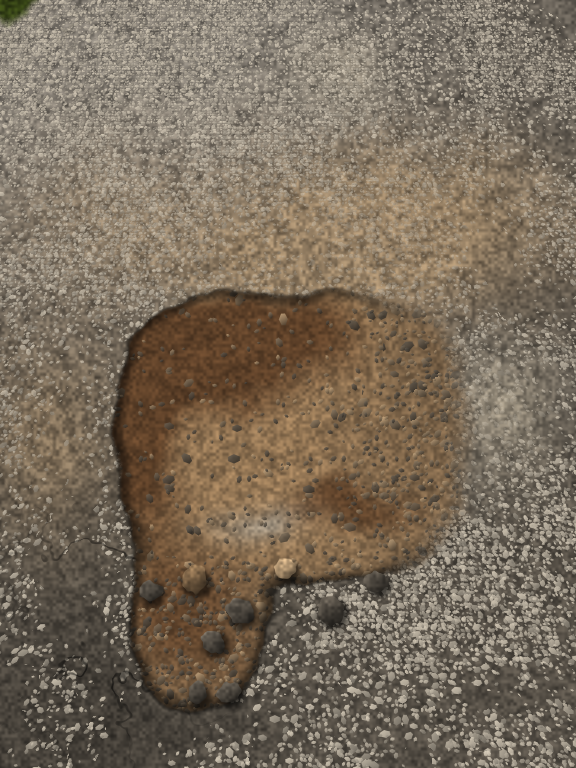
Write a Shadertoy shader that draws this texture.

```glsl
// A muddy pothole with pebbles and stones in a worn, chip-sealed road.
#define CHIP_SCALE 82.0
#define GRIT_SCALE 240.0
#define RIM_ROUGHNESS 0.03
#define ROCK_SIZE 0.0165
#define CHIP vec3(0.79, 0.75, 0.68)
#define TAR vec3(0.33, 0.305, 0.27)
#define DUST vec3(0.6, 0.505, 0.385)
#define MUD vec3(0.37, 0.255, 0.16)
#define SAND vec3(0.57, 0.455, 0.325)
#define SUN vec2(-0.55, 0.83)

float hash(vec2 p) {
  return fract(sin(dot(p, vec2(127.1, 311.7))) * 43758.5);
}

float noise(vec2 p) {
  vec2 i = floor(p), f = fract(p);
  f = f * f * (3.0 - 2.0 * f);
  return mix(mix(hash(i), hash(i + vec2(1, 0)), f.x),
             mix(hash(i + vec2(0, 1)), hash(i + 1.0), f.x), f.y);
}

float fbm(vec2 p) {
  float sum = 0.0, amp = 0.5;
  for (int i = 0; i < 5; i++) {
    sum += amp * noise(p);
    p = mat2(1.6, 1.2, -1.2, 1.6) * p + 7.3;
    amp *= 0.5;
  }
  return sum;
}

vec2 warp(vec2 p) {
  return vec2(fbm(p), fbm(p + 21.0)) - 0.48;
}

// Soft elliptical patch
float blob(vec2 p, float x, float y, float rx, float ry) {
  vec2 d = (p - vec2(x, y)) / vec2(rx, ry);
  return exp(-dot(d, d));
}

// Size of an angular stone outline through v
float facet(vec2 v, float angle) {
  float c = cos(angle), s = sin(angle);
  v = abs(mat2(c, s, -s, c) * v);
  return max(v.x * 0.9, v.x * 0.5 + v.y * 1.15);
}

// Scattered stones: coverage, tone, sun shading
vec3 stones(vec2 q, float density, float aa) {
  vec3 best = vec3(0.0, 0.5, 0.0);
  for (int k = 0; k < 9; k++) {
    vec2 id = floor(q) + vec2(k % 3 - 1, k / 3 - 1);
    vec2 rnd = vec2(hash(id), hash(id + 31.7));
    vec2 v = q - id - 0.15 - 0.7 * rnd;
    float size = 0.22 + 0.32 * hash(id + 57.1);
    float cover = smoothstep(aa, -aa, facet(v, rnd.x * 6.28) - size);
    cover *= step(hash(id + 83.9), density);
    if (cover > best.x) best = vec3(cover, rnd.y, dot(v, SUN) / size);
  }
  return best;
}

// Pit outline: rounded body joined to a lower lobe
float pitDistance(vec2 p) {
  p += RIM_ROUGHNESS * warp(p * 18.0);
  vec2 b = abs(p - vec2(0.378, 0.432)) - vec2(0.084, 0.048);
  float body = length(max(b, 0.0)) + min(max(b.x, b.y), 0.0) - 0.14;
  float lobe = length((p - vec2(0.257, 0.195)) * vec2(1, 0.74)) - 0.092;
  float h = clamp(0.5 + 10.0 * (lobe - body), 0.0, 1.0);
  return mix(lobe, body, h) - 0.05 * h * (1.0 - h);
}

vec3 roadColor(vec2 p, vec2 w, float grit, float px) {
  float upperLeft = smoothstep(0.5, 0.85, w.y) * smoothstep(0.75, 0.25, w.x);
  float dust = blob(w, 0.53, 0.7, 0.24, 0.1) + 0.8 * blob(w, 0.4, 0.645, 0.12, 0.05)
    + 0.65 * blob(w, 0.07, 0.43, 0.1, 0.13) + 0.5 * blob(w, 0.15, 0.7, 0.16, 0.1);
  float pale = blob(w, 0.645, 0.46, 0.065, 0.085);
  float bleached = blob(w, 0.44, 0.9, 0.06, 0.06);
  float dark = blob(w, 0.12, 0.08, 0.17, 0.13) + 0.5 * blob(w, 0.72, 0.61, 0.09, 0.06);
  vec3 col = TAR + 0.1 * upperLeft + 0.06 * smoothstep(0.3, 0.7, w.y);
  col = mix(col, DUST, min(dust, 0.85));
  col = mix(col, vec3(0.6, 0.56, 0.49), max(0.9 * pale, 0.6 * bleached));
  col *= (1.0 - 0.22 * min(dark, 1.0)) * (0.62 + 0.76 * grit);

  // Chips shrink with distance up the road
  vec2 q = vec2((p.x - 0.375) * (1.0 + p.y), p.y * (1.0 + 0.6 * p.y)) * CHIP_SCALE;
  float aa = px * CHIP_SCALE * (1.0 + p.y);
  float density = 0.36 + 0.24 * upperLeft + 0.4 * bleached + 1.5 * (fbm(p * 11.0 + 3.0) - 0.48);
  density += 0.18 * blob(w, 0.62, 0.22, 0.25, 0.13) - 0.35 * pale - 0.2 * dust - 0.28 * dark;
  float fade = 0.85 - 0.47 * min(dust + pale, 1.0);
  for (float k = 0.0; k < 2.0; k++) {
    float zoom = 1.0 + 0.8 * k;
    vec3 s = stones(q * zoom + 19.0 * k, density, aa * zoom);
    col = mix(col, CHIP * (0.68 + 0.36 * s.y + 0.1 * s.z), s.x * fade);
  }
  // Cracks beside the lower left rim
  float crack = abs(fbm(p * 9.0 + 12.0) - 0.48);
  col *= 1.0 - 0.6 * blob(p, 0.14, 0.19, 0.12, 0.15) * smoothstep(0.014, 0.002, crack);
  // Grass verge
  float grass = smoothstep(0.035, 0.015, length((w - vec2(0, 1)) * vec2(0.6, 1.5)));
  return mix(col, vec3(0.2, 0.25, 0.08) * (0.5 + grit), grass);
}

vec3 pitColor(vec2 p, vec2 w, float grit, float px) {
  float wet = 1.3 * blob(w, 0.3, 0.54, 0.15, 0.07) + blob(w, 0.19, 0.43, 0.06, 0.13)
    + 0.75 * blob(w, 0.45, 0.34, 0.1, 0.04) + 0.7 * blob(w, 0.25, 0.18, 0.12, 0.13);
  float gravel = min(smoothstep(0.4, 0.56, w.x) + smoothstep(0.3, 0.2, w.y), 1.0);
  vec3 col = mix(SAND, vec3(0.46, 0.37, 0.27), 0.8 * gravel);
  col = mix(col, MUD, smoothstep(0.2, 0.85, wet));
  col = mix(col, CHIP * 0.8, 0.75 * blob(w, 0.34, 0.32, 0.055, 0.025));
  col *= 0.7 + 0.6 * grit;
  for (float scale = 75.0; scale < 150.0; scale += 65.0) {
    vec3 s = stones(p * scale + 5.0, 0.09 + 0.3 * gravel, px * scale);
    vec3 pebble = mix(TAR * 0.9, DUST * 1.1, s.y * s.y);
    col = mix(col, pebble * (0.9 + 0.35 * s.z), 0.8 * s.x);
  }
  return col;
}

// Larger stones: an uneven row across the pit, then a group in the lobe
vec3 addRocks(vec3 col, vec2 p, float grit, float px) {
  for (float n = 0.0; n < 9.0; n++) {
    vec2 c = n < 6.0 ? vec2(0.195 + 0.059 * n, 0.23 + 0.03 * sin(2.6 * n))
                     : vec2(0.131 + 0.021 * n, 0.098 + 0.066 * mod(n, 2.0));
    float r = ROCK_SIZE * (0.75 + 0.4 * hash(vec2(n, 4)));
    vec2 v = p - c;
    float d = mix(facet(v, n * 1.9), length(v), 0.5) - r + 0.005 * (noise(p * 160.0) - 0.5);
    col *= 1.0 - 0.6 * smoothstep(0.008, -0.006, length(v + SUN * 0.006) - r);
    vec3 tone = n == 3.0 ? DUST * 1.1 : n == 1.0 ? SAND * 0.75 : TAR * 0.85;
    tone *= (0.65 + 0.7 * grit) * (1.0 + 0.5 * dot(v, SUN) / r);
    col = mix(col, tone, smoothstep(px, -px, d));
  }
  return col;
}

void mainImage(out vec4 fragColor, in vec2 fragCoord) {
  vec2 p = fragCoord / iResolution.y;
  float px = 0.8 / iResolution.y;
  vec2 w = p + 0.09 * warp(p * 9.0);
  float grit = mix(noise(p * GRIT_SCALE * 0.4), noise(p * GRIT_SCALE), 0.65);
  float d = pitDistance(p);

  // The rim is sharp and shaded on the left, silted up on the right
  float silt = smoothstep(0.38, 0.58, p.x) * smoothstep(0.22, 0.32, p.y);
  float edge = mix(0.003, 0.025, silt);
  vec3 col = mix(pitColor(p, w, grit, px), roadColor(p, w, grit, px), smoothstep(-edge, edge, d));
  float shade = smoothstep(-0.018, -0.002, d) * smoothstep(0.006, 0.0, d);
  col *= 1.0 - 0.5 * shade * (1.0 - silt);
  fragColor = vec4(clamp(addRocks(col, p, grit, px), 0.0, 1.0), 1);
}
```
